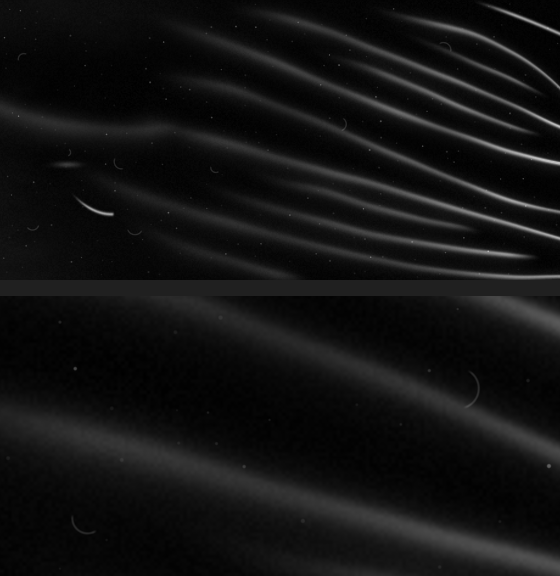
Top, the full canvas; bottom, a detail of the centre.
Give the GLSL for this texture, as a Shadertoy shader.

```glsl
// Black plastic film with fanned, glossy folds, dust and fine scratches.

const float BASE_GRAY = 0.010;
const float HALO_GAIN = 0.065;
const float CORE_GAIN = 0.58;
const float HAZE_GAIN = 0.075;
const float GRAIN_GAIN = 0.022;
const float WOBBLE = 0.016;
const float DUST_CELLS = 18.0;
const float HAIR_CELLS = 3.0;
const int FOLDS = 12;

// Fold ends: start x, start y, end x, end y (canvas is 2 wide, 1 high)
const vec4 SPAN[FOLDS] = vec4[FOLDS](
    vec4(1.28, 0.99, 2.00, 0.69), vec4(0.78, 0.98, 2.00, 0.552),
    vec4(0.47, 0.96, 2.00, 0.42), vec4(1.07, 0.83, 1.95, 0.51),
    vec4(0.50, 0.73, 2.00, 0.24), vec4(0.44, 0.585, 2.00, 0.146),
    vec4(0.83, 0.41, 1.73, 0.165), vec4(0.65, 0.375, 1.94, 0.078),
    vec4(0.20, 0.42, 2.00, 0.01), vec4(0.39, 0.24, 1.12, 0.00),
    vec4(1.40, 0.90, 1.97, 0.648), vec4(-0.30, 0.72, 0.66, 0.558));

// Fold shape: bow, S-bend, brightness
const vec3 BEND[FOLDS] = vec3[FOLDS](
    vec3(0.047, -0.020, 0.9), vec3(0.044, 0.010, 1.0),
    vec3(-0.017, 0.018, 1.1), vec3(0.003, 0.008, 0.9),
    vec3(0.031, 0.033, 1.0), vec3(0.009, 0.003, 1.1),
    vec3(-0.008, 0.0, 0.9), vec3(-0.052, -0.005, 0.9),
    vec3(-0.089, 0.005, 0.9), vec3(-0.031, 0.0, 0.9),
    vec3(0.008, 0.003, 0.6), vec3(-0.070, 0.010, 1.2));

float hash(vec2 p) {
    vec3 q = fract(vec3(p.xyx) * 0.1031);
    q += dot(q, q.yzx + 33.33);
    return fract((q.x + q.y) * q.z);
}

float noise(vec2 p) {
    vec2 i = floor(p), f = fract(p);
    f = f * f * (3.0 - 2.0 * f);
    return mix(mix(hash(i), hash(i + vec2(1, 0)), f.x),
               mix(hash(i + vec2(0, 1)), hash(i + vec2(1, 1)), f.x), f.y);
}

float fbm(vec2 p) {
    float sum = 0.0, amp = 0.5;
    for (int i = 0; i < 4; i++) {
        sum += amp * noise(p);
        p = p * 2.03 + 17.0;
        amp *= 0.5;
    }
    return sum;
}

float bell(float d, float width) { return exp(-d * d / (width * width)); }

// Height of a bowed, S-bent curve at fraction t of its span
float curve(float t, vec4 span, vec2 bend) {
    float arch = t * (1.0 - t);
    return mix(span.y, span.w, t) + arch * (4.0 * bend.x + 10.67 * bend.y * (1.0 - 2.0 * t));
}

// Broad and dim on the left, tight and bright toward the right
float fold(vec2 p, int i) {
    vec4 span = SPAN[i];
    float seed = float(i) * 7.3 + 2.0;
    float t = clamp((p.x - span.x) / (span.z - span.x), 0.0, 1.0);
    float sway = WOBBLE * (noise(vec2(p.x * 6.0, seed)) - 0.5);
    float d = 0.93 * (p.y - curve(t, span, BEND[i].xy) - sway);
    float reach = clamp(p.x * 0.5, 0.0, 1.0);
    float tail = span.z > 1.99 ? 1.0 : 1.0 - smoothstep(span.z - 0.14, span.z, p.x);
    float fade = smoothstep(span.x, span.x + 0.35, p.x) * tail;
    float side = d > 0.0 ? 0.8 : 1.2;
    float halo = HALO_GAIN * bell(d, side * mix(0.055, 0.028, reach));
    float core = mix(0.045, CORE_GAIN, reach * reach * reach)
               * bell(d, side * mix(0.026, 0.006, reach));
    return (halo + core) * fade * BEND[i].z * (0.7 + 0.6 * noise(vec2(p.x * 5.0, seed + 3.0)));
}

// Short, sharp crease that brightens along its length
float crease(vec2 p, vec4 span, float bow, float width) {
    float t = (p.x - span.x) / (span.z - span.x);
    float ends = smoothstep(0.0, 0.5, t) * (1.0 - smoothstep(0.96, 1.04, t));
    return ends * bell(p.y - curve(clamp(t, 0.0, 1.0), span, vec2(bow, 0.0)), width);
}

float dust(vec2 p, float px) {
    vec2 cell = floor(p * DUST_CELLS);
    vec2 center = 0.15 + 0.7 * vec2(hash(cell + 3.1), hash(cell + 8.7));
    float d = length(fract(p * DUST_CELLS) - center) / DUST_CELLS;
    float radius = mix(0.0008, 0.0025, hash(cell + 21.0));
    float dot_ = 1.0 - smoothstep(max(radius - px, 0.0), radius + px, d);
    return dot_ * step(0.62, hash(cell + 40.0)) * mix(0.06, 0.32, pow(hash(cell + 55.0), 3.0));
}

float hairs(vec2 p, float px) {
    vec2 cell = floor(p * HAIR_CELLS);
    vec2 center = 0.2 + 0.6 * vec2(hash(cell + 61.0), hash(cell + 72.0));
    vec2 q = (fract(p * HAIR_CELLS) - center) / HAIR_CELLS;
    float turn = 6.2832 * hash(cell + 83.0);
    float arc = smoothstep(0.3, 0.6, dot(q, vec2(cos(turn), sin(turn))) / (length(q) + 0.0001));
    float d = abs(length(q) - mix(0.012, 0.03, hash(cell + 94.0)));
    return 0.13 * arc * step(0.55, hash(cell + 11.0)) * (1.0 - smoothstep(0.0, 0.0012 + px, d));
}

void mainImage(out vec4 fragColor, in vec2 fragCoord) {
    vec2 p = fragCoord / iResolution.xy * vec2(2.0, 1.0);
    float px = 1.0 / iResolution.y;

    // Cloudy sheen, strongest on the left
    float cloud = smoothstep(0.35, 0.75, fbm(p * vec2(2.2, 4.5) + 5.0));
    float edges = bell(p.y - 0.95, 0.13) + 0.8 * bell(p.y - 0.12, 0.25);
    float gray = BASE_GRAY + HAZE_GAIN * (0.5 * cloud + 0.6 * edges) * exp(-1.6 * p.x);

    for (int i = 0; i < FOLDS; i++) gray += fold(p, i);

    // Sharp glints
    gray += 0.60 * crease(p, vec4(0.25, 0.315, 0.405, 0.235), -0.022, 0.006);
    gray += 0.60 * crease(p, vec4(1.68, 1.0, 2.02, 0.87), 0.006, 0.007);
    gray += 0.20 * bell(p.x - 0.24, 0.045) * bell(p.y - 0.412, 0.010);

    // Surface wear
    gray += dust(p, px) + hairs(p, px);
    gray += GRAIN_GAIN * (noise(p * 230.0) - 0.5) * (0.5 + fbm(p * 6.0));
    fragColor = vec4(vec3(clamp(gray, 0.0, 0.75)), 1.0);
}
```
